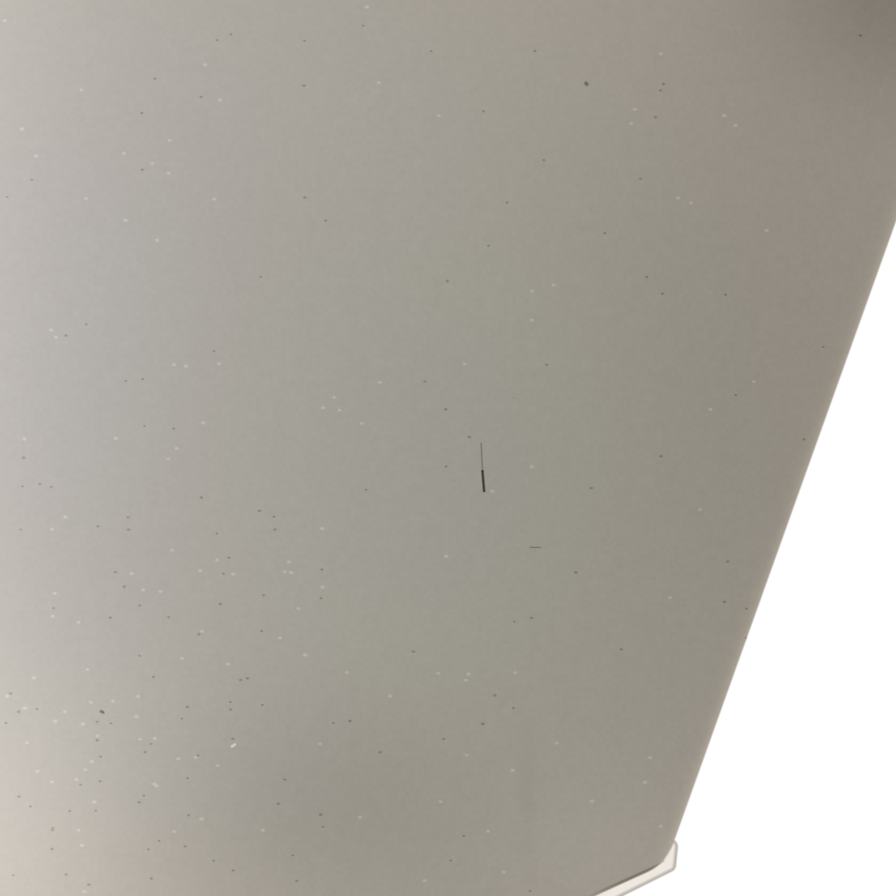
This texture is drawn by a Shadertoy shader. Its source:

```glsl
const vec3  WARM_TINT    = vec3(0.012, -0.012, -0.052);
const vec3  GREEN_TINT   = vec3(0.000, -0.007, -0.047);
const vec3  COOL_TINT    = vec3(0.000, -0.018, -0.034);
const vec3  BACKDROP     = vec3(1.0);
const vec3  RIM_SHADE    = vec3(0.70, 0.66, 0.62);
const vec3  RIM_LIGHT    = vec3(0.93, 0.91, 0.88);
const vec3  SEAM_COLOR   = vec3(0.46, 0.41, 0.36);
const vec3  MARK_COLOR   = vec3(0.20, 0.18, 0.15);
const float TONE_DARK    = 0.557;
const float TONE_RANGE   = 0.190;
const float TONE_FALLOFF = 2.6;
const float MOTTLE       = 0.016;
const float GRAIN        = 0.022;
const float EDGE_BLUR    = 0.0016;
const float RIM_RADIUS   = 0.0085;
const vec2  SIDE_POINT   = vec2(0.755, 0.069);
const vec2  SIDE_NORMAL  = vec2(0.9415, -0.337);
const vec2  BASE_POINT   = vec2(0.710, 0.021);
const vec2  BASE_NORMAL  = vec2(0.410, -0.912);

vec2 hash2(vec2 p) {
    vec3 q = fract(p.xyx * vec3(0.1031, 0.1030, 0.0973));
    q += dot(q, q.yzx + 33.33);
    return fract((q.xx + q.yz) * q.zy);
}

float gradientNoise(vec2 p) {
    vec2 i = floor(p), f = fract(p);
    vec2 u = f * f * f * (f * (f * 6.0 - 15.0) + 10.0);
    vec2 e = vec2(0.0, 1.0);
    float a = dot(hash2(i) * 2.0 - 1.0, f);
    float b = dot(hash2(i + e.yx) * 2.0 - 1.0, f - e.yx);
    float c = dot(hash2(i + e.xy) * 2.0 - 1.0, f - e.xy);
    float d = dot(hash2(i + e.yy) * 2.0 - 1.0, f - e.yy);
    return mix(mix(a, b, u.x), mix(c, d, u.x), u.y);
}

float smoothMax(float a, float b, float k) {
    float h = max(k - abs(a - b), 0.0) / k;
    return max(a, b) + h * h * k * 0.25;
}

float segmentDistance(vec2 p, vec2 a, vec2 b) {
    vec2 s = b - a;
    return length(p - a - s * clamp(dot(p - a, s) / dot(s, s), 0.0, 1.0));
}

float blob(vec2 p, vec2 center, vec2 size) {
    vec2 q = (p - center) / size;
    return exp(-dot(q, q));
}

// Soft stroke that stays visible when thinner than a pixel
float stroke(vec2 p, vec2 a, vec2 b, float width, float px) {
    return 1.0 - smoothstep(0.0, width + px, segmentDistance(p, a, b));
}

vec3 panelColor(vec2 p) {
    // Broad light falling off from the left
    float tone = TONE_DARK + TONE_RANGE * exp(-TONE_FALLOFF * p.x);
    tone += 0.055 * blob(p, vec2(0.0, 0.04), vec2(0.17, 0.24));
    tone += 0.025 * blob(p, vec2(0.50, 1.0), vec2(0.38, 0.32));
    tone -= 0.034 * blob(p, vec2(0.36, 0.10), vec2(0.17, 0.12));
    tone -= 0.085 * blob(p, vec2(1.02, 1.02), vec2(0.15, 0.12));
    tone -= 0.020 * blob(p, vec2(0.85, 0.60), vec2(0.20, 0.40));
    tone += 0.020 * blob(p, vec2(0.68, 0.04), vec2(0.12, 0.10));
    tone -= 0.012 * blob(p, vec2(0.588, 0.11), vec2(0.010, 0.07));

    // Hue drifts from cool through green to warm
    float cool = blob(p, vec2(0.08, 0.62), vec2(0.36, 0.45));
    float green = blob(p, vec2(0.48, 0.48), vec2(0.27, 0.34));
    vec3 tint = mix(WARM_TINT, COOL_TINT, cool);
    tint = mix(tint, GREEN_TINT, green);

    // Fine paint texture
    float mottle = gradientNoise(p * 34.0) * 0.5 + gradientNoise(p * 85.0 + 7.0);
    float grain = gradientNoise(p * 210.0 + 19.0);
    return vec3(tone + MOTTLE * mottle * 0.6 + GRAIN * grain * 0.6) + tint;
}

// Sparse dust, denser towards the lower left
vec3 addSpecks(vec3 color, vec2 p, float px) {
    float density = 0.025 + 0.17 * blob(p, vec2(0.12, 0.18), vec2(0.22, 0.24));
    for (int layer = 0; layer < 3; layer++) {
        float cells = 26.0 + 17.0 * float(layer);
        vec2 q = p * cells, id = floor(q) + 71.0 * float(layer);
        vec2 pick = hash2(id), spot = 0.25 + 0.5 * hash2(id + 31.0);
        float size = mix(0.0007, 0.0019, pick.y);
        float d = length((fract(q) - spot) * vec2(0.75, 1.0)) / cells;
        float mask = step(pick.x, density) * (1.0 - smoothstep(size * 0.3, size + px, d));
        color += mask * (pick.y > 0.55 ? 0.07 : -0.11);
    }
    return color;
}

void mainImage(out vec4 fragColor, in vec2 fragCoord) {
    vec2 p = fragCoord / iResolution.xy;
    float px = 1.0 / iResolution.y;
    float blur = max(EDGE_BLUR, px);

    float side = dot(p - SIDE_POINT, SIDE_NORMAL);
    float base = dot(p - BASE_POINT, BASE_NORMAL);
    float panel = smoothMax(side, base, 0.018);

    // Rounded rim below the corner
    vec2 bend = vec2(0.746, 0.035);
    float rim = min(segmentDistance(p, vec2(0.748, 0.055), bend),
                    segmentDistance(p, bend, vec2(0.660, -0.008)));
    vec3 rimColor = mix(RIM_LIGHT, RIM_SHADE, smoothstep(0.35, 1.0, rim / RIM_RADIUS));
    vec3 color = mix(BACKDROP, rimColor, 1.0 - smoothstep(-blur, blur, rim - RIM_RADIUS));

    // Panel with a pale side edge and a dark lower seam
    vec3 face = addSpecks(panelColor(p), p, px);
    face += vec3(0.075, 0.060, 0.050) * exp(-abs(side + 0.002) / 0.0045);
    float seam = 1.0 - smoothstep(0.0007, 0.0020 + px, abs(base + 0.0015));
    face = mix(face, SEAM_COLOR, seam * 0.75 * smoothstep(0.64, 0.70, p.x));

    // Scratch, its faint tail and isolated nicks
    float scratch = stroke(p, vec2(0.5385, 0.474), vec2(0.5403, 0.452), 0.0014, px);
    float tail = stroke(p, vec2(0.5370, 0.505), vec2(0.5385, 0.474), 0.0008, px);
    float nick = stroke(p, vec2(0.592, 0.389), vec2(0.603, 0.389), 0.0005, px);
    float dots = stroke(p, vec2(0.654, 0.907), vec2(0.655, 0.906), 0.0024, px)
               + stroke(p, vec2(0.113, 0.206), vec2(0.115, 0.205), 0.0018, px);
    face = mix(face, MARK_COLOR, clamp(scratch * 0.9 + tail * 0.28 + nick * 0.3 + dots * 0.5, 0.0, 0.9));
    face += 0.18 * stroke(p, vec2(0.259, 0.167), vec2(0.262, 0.169), 0.0017, px);

    color = mix(color, face, 1.0 - smoothstep(-blur, blur, panel));
    fragColor = vec4(clamp(color, 0.0, 1.0), 1.0);
}
```
